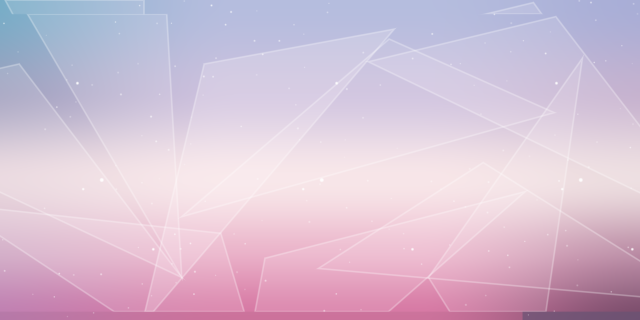
Write a Shadertoy shader that draws this background.

```glsl
// Pastel dusk gradient with overlapping translucent polygons and fine star dust
#define LINE_WIDTH 0.0018
#define LINE_GLOW 0.30
#define BAND_BOTTOM 0.026
#define BAND_TOP 0.956
#define DUST_CELL 0.065
#define DUST_AMOUNT 0.36
#define STAR_SPAN 1.497

float hash(vec2 p) {
    return fract(sin(dot(p, vec2(127.1, 311.7))) * 43758.5453);
}

// Five colours blended from the bottom to the top
vec3 ramp(float y, vec3 ground, vec3 low, vec3 haze, vec3 high, vec3 sky) {
    vec3 c = mix(ground, low, smoothstep(0.0, 0.22, y));
    c = mix(c, haze, smoothstep(0.14, 0.44, y));
    c = mix(c, high, smoothstep(0.44, 0.72, y));
    return mix(c, sky, smoothstep(0.66, 1.0, y));
}

vec3 backdrop(vec2 p) {
    vec3 left = ramp(p.y, vec3(0.74, 0.50, 0.70), vec3(0.81, 0.67, 0.78),
        vec3(0.90, 0.83, 0.86), vec3(0.61, 0.61, 0.73), vec3(0.44, 0.67, 0.77));
    vec3 middle = ramp(p.y, vec3(0.84, 0.47, 0.64), vec3(0.91, 0.67, 0.77),
        vec3(0.97, 0.90, 0.91), vec3(0.81, 0.76, 0.87), vec3(0.71, 0.74, 0.87));
    vec3 right = ramp(p.y, vec3(0.48, 0.30, 0.42), vec3(0.70, 0.50, 0.61),
        vec3(0.92, 0.86, 0.87), vec3(0.78, 0.70, 0.81), vec3(0.66, 0.68, 0.84));
    vec3 c = mix(left, middle, smoothstep(-0.2, 0.75, p.x));
    return mix(c, right, smoothstep(1.3, 2.05, p.x));
}

float cross2(vec2 a, vec2 b) {
    return a.x * b.y - a.y * b.x;
}

// Signed distance to the line through a and b
float edge(vec2 p, vec2 a, vec2 b) {
    return cross2(p - a, normalize(b - a));
}

// Lay a translucent convex quad with a bright rim over the colour
void veil(inout vec3 c, vec2 p, float opacity, vec2 a, vec2 b, vec2 d, vec2 e) {
    float px = 1.0 / iResolution.y;
    float turn = sign(cross2(d - a, e - b));
    float dist = max(max(turn * edge(p, a, b), turn * edge(p, b, d)),
                     max(turn * edge(p, d, e), turn * edge(p, e, a)));
    float fill = smoothstep(px, -px, dist);
    float rim = smoothstep(LINE_WIDTH + px, 0.0, abs(dist));
    c = mix(c, vec3(1.0, 0.97, 0.98), fill * opacity);
    c = mix(c, vec3(1.0), rim * LINE_GLOW);
}

void veil(inout vec3 c, vec2 p, float opacity, vec2 a, vec2 b, vec2 d) {
    veil(c, p, opacity, a, b, d, mix(d, a, 0.5));
}

float disc(vec2 p, vec2 centre, float radius) {
    float px = 1.0 / iResolution.y;
    return smoothstep(radius + px, radius - px, length(p - centre));
}

// Faint specks, one possible per cell
float dust(vec2 p) {
    vec2 cell = floor(p / DUST_CELL);
    vec2 spot = 0.1 + 0.8 * vec2(hash(cell), hash(cell + 17.3));
    float keep = step(hash(cell + 41.7), DUST_AMOUNT);
    float size = mix(0.0009, 0.0026, hash(cell + 73.1));
    return keep * disc(p, (cell + spot) * DUST_CELL, size) * mix(0.25, 0.75, hash(cell + 5.9));
}

// Bright stars whose group recurs across the width
float stars(vec2 p) {
    float glow = 0.0;
    for (int i = 0; i < 3; i++) {
        float wide = i == 1 ? 0.81 : float(i) * 0.5 * STAR_SPAN;
        float narrow = i == 1 ? 0.6875 : wide;
        glow = max(glow, disc(p, vec2(0.242 + wide, 0.740), 0.0038));
        glow = max(glow, disc(p, vec2(0.318 + narrow, 0.4375), 0.0055));
        glow = max(glow, disc(p, vec2(0.260 + narrow, 0.409), 0.0032));
        glow = max(glow, disc(p, vec2(0.479 + wide, 0.221), 0.0035));
    }
    return glow;
}

void mainImage(out vec4 fragColor, in vec2 fragCoord) {
    vec2 p = fragCoord / iResolution.y;
    float px = 1.0 / iResolution.y;
    vec3 body = backdrop(p);
    vec3 border = body;

    // Left fans
    veil(body, p, 0.12, vec2(0.086, 0.956), vec2(0.521, 0.956), vec2(0.568, 0.133));
    veil(body, p, 0.13, vec2(-0.02, 0.782), vec2(0.06, 0.80), vec2(0.568, 0.133), vec2(-0.02, 0.409));
    veil(body, p, 0.13, vec2(-0.15, 0.362), vec2(0.69, 0.271), vec2(0.763, 0.026), vec2(0.357, 0.026));
    // Central blades
    veil(body, p, 0.20, vec2(0.638, 0.80), vec2(1.232, 0.909), vec2(0.479, 0.026), vec2(0.453, 0.026));
    veil(body, p, 0.09, vec2(1.216, 0.878), vec2(1.732, 0.648), vec2(0.568, 0.323));
    // Right facets
    veil(body, p, 0.13, vec2(1.151, 0.807), vec2(1.737, 0.948), vec2(2.02, 0.58), vec2(2.02, 0.388));
    veil(body, p, 0.12, vec2(1.82, 0.818), vec2(1.339, 0.133), vec2(1.406, 0.026), vec2(1.706, 0.026));
    veil(body, p, 0.13, vec2(1.641, 0.401), vec2(0.828, 0.193), vec2(0.797, 0.026), vec2(1.214, 0.026));
    veil(body, p, 0.07, vec2(0.995, 0.161), vec2(1.51, 0.492), vec2(2.02, 0.172), vec2(2.02, 0.071));

    // Border strips above and below
    veil(border, p, 0.12, vec2(0.016, 1.0), vec2(0.45, 1.0), vec2(0.45, 0.95), vec2(0.043, 0.95));
    veil(border, p, 0.14, vec2(1.518, 0.956), vec2(1.667, 0.992), vec2(1.693, 0.956));
    float below = step(p.y, 0.5);
    border *= mix(1.0, 0.95, below);
    float corner = below * smoothstep(1.633 - px, 1.633 + px, p.x);
    border = mix(border, vec3(0.42, 0.33, 0.46), corner * 0.75);

    float band = smoothstep(BAND_BOTTOM - px, BAND_BOTTOM + px, p.y)
               * smoothstep(BAND_TOP + px, BAND_TOP - px, p.y);
    vec3 colour = mix(border, body, band);
    colour = mix(colour, vec3(1.0), max(dust(p), 0.9 * stars(p)));
    fragColor = vec4(colour, 1.0);
}
```
